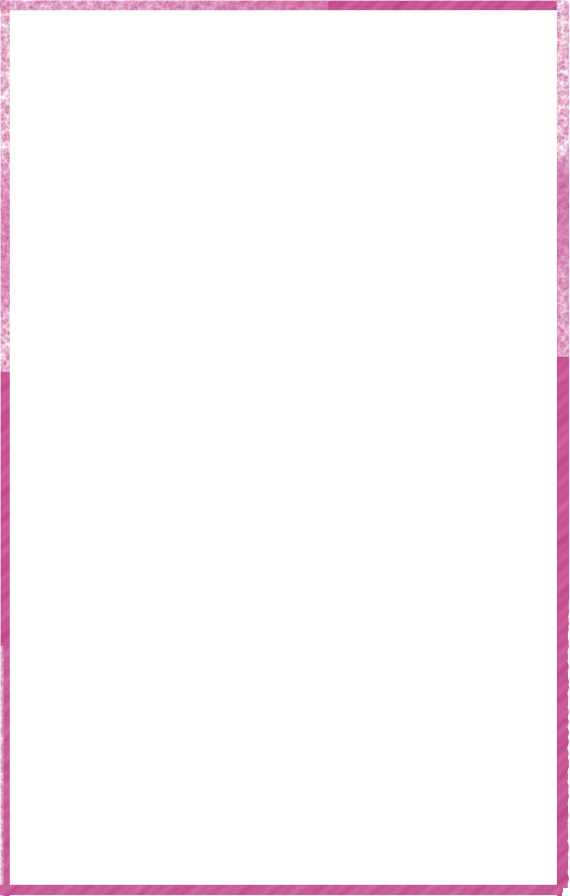
Write a Shadertoy shader that draws this background.

```glsl
// A white sheet framed by a thin pink crayon border, part solid and part speckled.

vec2 hash2(vec2 cell) {
    vec3 h = fract(cell.xyx * vec3(0.1031, 0.1030, 0.0973));
    h += dot(h, h.yzx + 33.33);
    return fract((h.xx + h.yz) * h.zy);
}

// Distance to the nearest scattered point
float cellular(vec2 p) {
    vec2 cell = floor(p), local = fract(p);
    float nearest = 2.0;
    for (int j = -1; j <= 1; j++)
        for (int i = -1; i <= 1; i++) {
            vec2 offset = vec2(i, j);
            nearest = min(nearest, length(offset + hash2(cell + offset) - local));
        }
    return nearest;
}

// Smooth step about an edge, one pixel wide
float above(float edge, float x, float pixel) {
    return clamp((x - edge) / pixel + 0.5, 0.0, 1.0);
}

float band(float low, float high, float x, float pixel) {
    return above(low, x, pixel) * (1.0 - above(high, x, pixel));
}

void mainImage(out vec4 fragColor, in vec2 fragCoord) {
    vec2 uv = fragCoord / iResolution.xy;
    vec2 pixel = 1.0 / iResolution.xy;
    vec2 p = fragCoord / iResolution.y;

    // Crayon grain and slanted strokes
    float fine = cellular(p * 250.0);
    float coarse = cellular(p * 110.0 + 17.0);
    float grain = 0.5 * fine + 0.5 * coarse - 0.45;
    float slant = p.y - 0.9 * p.x;
    float strokes = 0.4 * sin(slant * 190.0 + 2.0 * sin(p.y * 31.0))
                  + 0.4 * sin(slant * 430.0 + 1.3)
                  + 0.2 * sin(slant * 83.0);

    // Ink density along each side
    float leftInk = mix(0.42, 0.68, smoothstep(0.84, 0.77, uv.y));
    leftInk = mix(leftInk, 0.40, smoothstep(0.69, 0.62, uv.y));
    leftInk = mix(leftInk, 1.0, 1.0 - above(0.585, uv.y, pixel.y));
    float worn = 0.48 + 0.48 * smoothstep(0.002, 0.009, uv.x);
    leftInk = mix(leftInk, worn, 1.0 - above(0.279, uv.y, pixel.y));

    float rightInk = mix(0.38, 0.78, smoothstep(0.84, 0.80, uv.y));
    rightInk = mix(rightInk, 0.52, smoothstep(0.76, 0.64, uv.y));
    rightInk = mix(rightInk, 1.0, 1.0 - above(0.602, uv.y, pixel.y));

    float topInk = mix(0.55, 0.80, smoothstep(0.15, 0.57, uv.x));
    topInk = mix(topInk, 1.0, above(0.576, uv.x, pixel.x));

    // Side strips, with a slightly ragged outer edge low on the right
    float ragged = 0.004 * coarse * smoothstep(0.34, 0.30, uv.y);
    float leftStrip = band(0.001, 0.0172, uv.x, pixel.x);
    float rightStrip = band(0.977, 0.9985 - ragged, uv.x, pixel.x)
                     * above(0.009 * above(0.987, uv.x, pixel.x), uv.y, pixel.y);
    float topStrip = band(0.9885, 0.9995, uv.y, pixel.y)
                   * (1.0 - above(0.977, uv.x, pixel.x));
    float bottomStrip = band(0.001, 0.0125, uv.y, pixel.y)
                      * (1.0 - above(0.982, uv.x, pixel.x));

    // Lay the strips over each other
    float density = mix(leftInk, rightInk, step(0.5, uv.x));
    density = mix(density, topInk, topStrip);
    density = mix(density, 0.96, bottomStrip);
    float frame = max(max(leftStrip, rightStrip), max(topStrip, bottomStrip));

    float speckle = clamp(density - 1.8 * grain * (1.0 - density), 0.0, 1.0);
    vec3 pink = vec3(0.78, 0.34, 0.58) + vec3(0.035, 0.06, 0.045) * strokes;
    fragColor = vec4(mix(vec3(1.0), pink, frame * speckle), 1.0);
}
```
